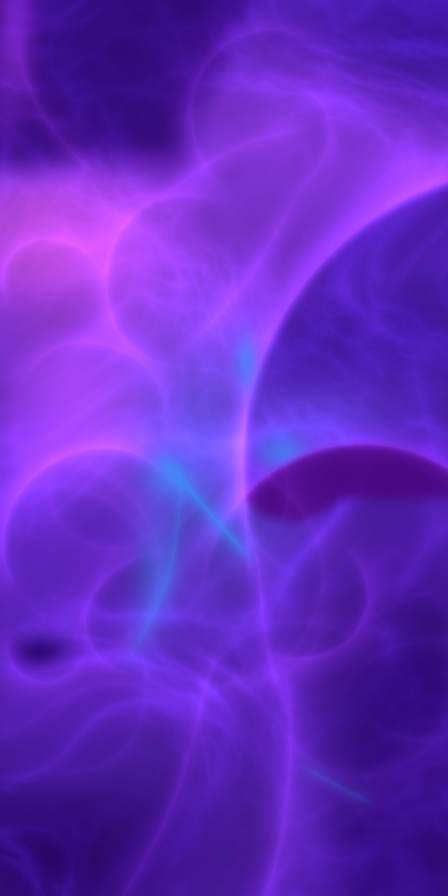
Reproduce this background procedurally as a WebGL 2 fragment shader.

```glsl
#version 300 es
precision highp float;
// Violet nebula of soft clouds, curved luminous veils and fine cyan filaments.
#define WISP_SCALE 5.0
#define WISP_GAIN 0.20
#define WARP 0.035
#define ARC_GAIN 0.30
#define FINE_ARCS 16
#define FINE_GAIN 0.07

uniform vec2 u_resolution;
out vec4 outColor;

const vec3 NIGHT = vec3(0.19, 0.03, 0.46);
const vec3 INDIGO = vec3(0.25, 0.08, 0.62);
const vec3 PLUM = vec3(0.29, 0.03, 0.50);
const vec3 VIOLET = vec3(0.36, 0.14, 0.74);
const vec3 ORCHID = vec3(0.56, 0.23, 0.93);
const vec3 PINK = vec3(0.78, 0.31, 0.91);
const vec3 BLUE = vec3(0.39, 0.32, 0.92);
const vec3 CYAN = vec3(0.22, 0.58, 0.97);

float hash(vec2 p) {
  vec3 q = fract(vec3(p.xyx) * 0.1031);
  q += dot(q, q.yzx + 33.33);
  return fract((q.x + q.y) * q.z);
}

float noise(vec2 p) {
  vec2 i = floor(p), f = fract(p);
  f = f * f * (3.0 - 2.0 * f);
  return mix(mix(hash(i), hash(i + vec2(1, 0)), f.x),
             mix(hash(i + vec2(0, 1)), hash(i + 1.0), f.x), f.y);
}

// Folded noise: bright creases between soft cells.
float wisps(vec2 p) {
  float sum = 0.0, gain = 0.5;
  for (int i = 0; i < 4; i++) {
    sum += gain * (1.0 - abs(2.0 * noise(p) - 1.0));
    p = mat2(1.6, 1.2, -1.2, 1.6) * p + 7.3;
    gain *= 0.5;
  }
  return sum;
}

float blob(vec2 p, vec2 centre, vec2 size) {
  vec2 d = (p - centre) / size;
  return exp(-dot(d, d));
}

void tint(inout vec3 c, vec2 p, vec2 centre, vec2 size, vec3 colour) {
  c = mix(c, colour, blob(p, centre, size));
}

// Circle rim, crisp on the inside, hazy outside, fading away from "facing".
float arc(vec2 p, vec2 centre, float radius, vec2 facing) {
  vec2 d = p - centre;
  float s = length(d) - radius;
  float rim = exp(-abs(s) / (s < 0.0 ? 0.012 : 0.035));
  return rim * smoothstep(-0.3, 0.8, dot(normalize(d + 1e-5), normalize(facing)));
}

// Thin glow along a segment bowed sideways by "bend".
float strand(vec2 p, vec2 a, vec2 b, float bend, float width) {
  vec2 ab = b - a, n = vec2(-ab.y, ab.x) / length(ab);
  float t = dot(p - a, ab) / dot(ab, ab);
  float side = dot(p - a, n) - 4.0 * bend * t * (1.0 - t);
  return exp(-abs(side) / width) * smoothstep(-0.1, 0.2, t) * smoothstep(1.1, 0.8, t);
}

void main() {
  vec2 p = gl_FragCoord.xy / u_resolution * vec2(1.0, 2.0);
  vec2 w = p + WARP * (vec2(noise(p * 4.0), noise(p * 4.0 + 19.0)) - 0.5);
  vec3 c = VIOLET;

  // Broad clouds
  tint(c, w, vec2(0.95, 1.95), vec2(0.42, 0.22), INDIGO);
  tint(c, w, vec2(0.62, 1.66), vec2(0.22, 0.22), ORCHID * 0.92);
  tint(c, w, vec2(0.92, 1.62), vec2(0.30, 0.13), ORCHID);
  tint(c, w, vec2(0.45, 1.32), vec2(0.28, 0.30), ORCHID);
  tint(c, w, vec2(0.12, 1.45), vec2(0.24, 0.18), PINK);
  tint(c, w, vec2(0.22, 1.12), vec2(0.24, 0.20), mix(ORCHID, PINK, 0.35));
  tint(c, w, vec2(0.46, 0.98), vec2(0.19, 0.28), BLUE);
  tint(c, w, vec2(0.21, 0.74), vec2(0.16, 0.15), VIOLET);
  tint(c, w, vec2(0.93, 0.42), vec2(0.24, 0.38), NIGHT);
  tint(c, w, vec2(0.10, 0.08), vec2(0.42, 0.25), NIGHT);
  tint(c, w, vec2(0.90, 0.05), vec2(0.25, 0.22), NIGHT);
  tint(c, w, vec2(0.66, 0.18), vec2(0.08, 0.24), VIOLET);

  // Dark upper left corner with a magenta fringe
  float edge = 0.43 + 0.5 * max(w.y - 1.72, 0.0);
  float corner = smoothstep(1.56, 1.69, w.y) * smoothstep(0.06, -0.06, w.x - edge);
  c = mix(c, NIGHT, 0.9 * corner);
  c += PINK * 0.3 * blob(w, vec2(0.02, 1.92), vec2(0.05, 0.18));
  c += PINK * 0.15 * strand(w, vec2(0.03, 1.9), vec2(0.22, 1.6), -0.02, 0.02);

  // Large shaded disc on the right
  vec2 hub = vec2(1.21, 0.96);
  float disc = smoothstep(0.012, -0.025, length(p - hub) - 0.67);
  float upper = smoothstep(0.78, 0.95, p.y);
  vec3 shade = mix(INDIGO, VIOLET, 0.6 * wisps(w * 4.0));
  c = mix(c, shade, disc * upper * 0.9);
  c = mix(c, BLUE, 0.55 * disc * blob(w, vec2(0.68, 1.05), vec2(0.20, 0.10)));

  // Fine creases in the gas
  float crease = wisps(w * WISP_SCALE + 1.5 * noise(w * 3.0)) - 0.6;
  c *= 1.0 + 2.0 * WISP_GAIN * crease;
  c += BLUE * WISP_GAIN * max(crease, 0.0);

  // Plum leaf below the disc
  float floorLine = 0.835 + min(4.5 * (p.x - 0.65) * (p.x - 0.65), 0.05);
  float leaf = smoothstep(0.012, -0.015, length(p - vec2(0.81, 0.65)) - 0.36)
             * smoothstep(-0.02, 0.025, p.y - floorLine);
  c = mix(c, PLUM, 0.9 * leaf);
  tint(c, w, vec2(0.10, 0.54), vec2(0.06, 0.035), NIGHT);

  // Main veils
  vec3 lilac = mix(ORCHID, PINK, 0.5);
  float veils = arc(p, hub, 0.67, vec2(-1.0, 0.5)) * smoothstep(0.7, 1.0, p.y);
  veils += arc(p, vec2(0.81, 0.65), 0.36, vec2(0.1, 1.0));
  veils += arc(w, vec2(0.22, 0.80), 0.205, vec2(-0.5, 0.8));
  veils += 0.8 * arc(w, vec2(0.43, 1.375), 0.195, vec2(-1.0, 0.3));
  veils += 0.7 * arc(w, vec2(0.12, 1.35), 0.11, vec2(-0.4, 1.0));
  veils += 0.5 * arc(w, vec2(0.20, 1.08), 0.165, vec2(0.3, 1.0));
  veils += 0.5 * arc(w, vec2(0.625, 1.74), 0.195, vec2(-1.0, 0.6));
  veils += 0.4 * arc(w, vec2(0.63, 1.69), 0.11, vec2(1.0, 0.2));
  veils += 0.6 * arc(w, vec2(0.34, 0.62), 0.145, vec2(-1.0, 0.1));
  veils += 0.6 * arc(w, vec2(0.68, 0.67), 0.145, vec2(1.0, -0.7));
  veils += 0.6 * arc(w, vec2(0.12, 0.56), 0.09, vec2(-0.3, -1.0));
  veils += 0.6 * strand(w, vec2(0.36, 1.55), vec2(0.68, 1.70), 0.03, 0.025);
  veils += 0.6 * strand(w, vec2(0.40, 1.22), vec2(0.68, 1.58), -0.02, 0.022);
  veils += 0.7 * strand(p, vec2(0.55, 1.15), vec2(0.56, 0.70), -0.01, 0.016);
  veils += 0.6 * strand(w, vec2(0.56, 0.78), vec2(0.65, 0.42), -0.01, 0.018);
  veils += 0.7 * strand(w, vec2(0.65, 0.50), vec2(0.56, -0.1), 0.04, 0.022);
  veils += 0.4 * strand(w, vec2(0.50, 0.55), vec2(0.26, -0.05), 0.02, 0.015);
  c += lilac * ARC_GAIN * veils;

  // Scattered thin arcs around the lower tangle
  for (int i = 0; i < FINE_ARCS; i++) {
    vec2 k = vec2(i, i * 3 + 1);
    vec2 at = vec2(hash(k), 0.3 + 0.7 * hash(k + 5.0));
    vec2 facing = vec2(hash(k + 9.0), hash(k + 13.0)) - 0.5;
    c += FINE_GAIN * mix(BLUE, PINK, hash(k + 21.0)) * arc(w, at, 0.1 + 0.2 * hash(k + 17.0), facing);
  }

  // Cyan sparks and rays
  float spark = 0.7 * strand(p, vec2(0.36, 0.98), vec2(0.56, 0.75), 0.0, 0.018);
  spark += 0.6 * blob(p, vec2(0.63, 0.99), vec2(0.05, 0.04)) * (1.0 - leaf);
  spark += 0.6 * blob(p, vec2(0.55, 1.19), vec2(0.025, 0.06));
  spark += 0.4 * blob(p, vec2(0.37, 0.94), vec2(0.05));
  spark += 0.35 * blob(w, vec2(0.34, 0.72), vec2(0.05, 0.14));
  spark += 0.3 * strand(w, vec2(0.40, 0.95), vec2(0.30, 0.50), 0.02, 0.015);
  spark += 0.25 * strand(w, vec2(0.68, 0.29), vec2(0.84, 0.20), 0.0, 0.012);
  c = mix(c, CYAN, min(spark, 0.75));

  outColor = vec4(clamp(c, 0.0, 1.0), 1.0);
}
```
